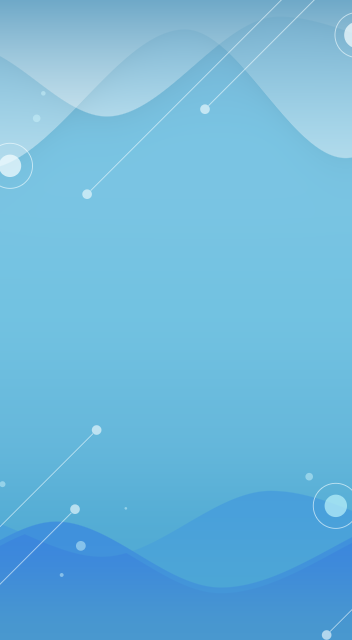
A Shadertoy shader for this background:

```glsl
// Sky-blue backdrop with translucent waves at both ends, thin comet lines and ringed discs.

// Antialiased coverage of a signed distance, in units of canvas height
float fill(float d) {
    return clamp(0.5 - d * iResolution.y, 0.0, 1.0);
}

// Smooth curve whose crests and troughs are the four given points
float wave(float x, vec2 a, vec2 b, vec2 c, vec2 d) {
    float y = mix(a.y, b.y, smoothstep(a.x, b.x, x));
    y = mix(y, c.y, smoothstep(b.x, c.x, x));
    return mix(y, d.y, smoothstep(c.x, d.x, x));
}

// White veil above a curve, brightest at its lower edge, with a faint shadow below
vec3 veil(vec3 color, float y, float edge, float depth) {
    float above = y - edge;
    color *= 1.0 - 0.035 * exp(-max(-above, 0.0) * 35.0);
    float glow = 0.46 * clamp((1.0 - y) / depth, 0.0, 1.0);
    return mix(color, vec3(0.97, 0.99, 1.0), glow * fill(-above * 0.8));
}

void mainImage(out vec4 fragColor, in vec2 fragCoord) {
    vec2 p = fragCoord / iResolution.y;
    const vec3 white = vec3(0.95, 0.99, 1.0);

    // Vertical sky gradient
    vec3 color = mix(vec3(0.32, 0.67, 0.83), vec3(0.405, 0.725, 0.862), smoothstep(0.13, 0.36, p.y));
    color = mix(color, vec3(0.445, 0.76, 0.882), smoothstep(0.32, 0.52, p.y));
    color = mix(color, vec3(0.478, 0.77, 0.89), smoothstep(0.48, 0.72, p.y));
    color = mix(color, vec3(0.465, 0.71, 0.84), smoothstep(0.76, 1.0, p.y));

    // Upper veils
    float upperLeft = wave(p.x, vec2(-0.052, 0.928), vec2(0.167, 0.818), vec2(0.436, 0.974), vec2(0.70, 0.91));
    float upperRight = wave(p.x, vec2(-0.026, 0.736), vec2(0.289, 0.954), vec2(0.540, 0.753), vec2(0.80, 0.95));
    color = veil(color, p.y, upperLeft, 0.182);
    color = veil(color, p.y, upperRight, 0.25);

    // Lower waves: pale swell, deep swell and its darker core
    float pale = wave(p.x, vec2(-0.08, 0.20), vec2(0.159, 0.130), vec2(0.423, 0.233), vec2(0.75, 0.14));
    float deep = wave(p.x, vec2(-0.12, 0.11), vec2(0.088, 0.185), vec2(0.345, 0.082), vec2(0.70, 0.21));
    vec3 paleBlue = mix(vec3(0.30, 0.65, 0.84), vec3(0.285, 0.625, 0.86), smoothstep(0.08, 0.23, p.y));
    vec3 deepBlue = mix(vec3(0.285, 0.595, 0.81), vec3(0.235, 0.53, 0.865), smoothstep(0.0, 0.16, p.y));
    color = mix(color, paleBlue, fill((p.y - pale) * 0.8));
    color = mix(color, mix(deepBlue, vec3(0.27, 0.61, 0.86), 0.5), fill((p.y - deep) * 0.8));
    float core = min(deep - 0.009, pale);
    color = mix(color, deepBlue, fill((p.y - core) * 0.8));

    // Comets: x, y and the side (+1 or -1) on which the diagonal tail leaves
    vec3 comets[5] = vec3[](
        vec3(0.1361, 0.6966, 1.0), vec3(0.3203, 0.8294, 1.0), vec3(0.1510, 0.3281, -1.0),
        vec3(0.1172, 0.2044, -1.0), vec3(0.5104, 0.0078, 1.0));
    for (int i = 0; i < 5; i++) {
        vec2 q = (p - comets[i].xy) * comets[i].z;
        float along = max(dot(q, vec2(0.7071)), 0.0);
        float tail = fill(length(q - along * 0.7071) - 0.0007);
        float head = fill(length(q) - 0.0075);
        color = mix(color, white, max(0.62 * tail * (1.0 - head), 0.62 * head));
    }

    // Ringed discs: x, y, disc radius
    vec3 discs[3] = vec3[](
        vec3(0.0156, 0.7409, 0.0175), vec3(0.5586, 0.9453, 0.0208), vec3(0.5247, 0.2096, 0.0175));
    for (int i = 0; i < 3; i++) {
        float r = length(p - discs[i].xy);
        vec3 tint = i == 2 ? vec3(0.72, 0.94, 0.98) : white;
        color = mix(color, tint, 0.72 * fill(r - discs[i].z));
        color = mix(color, white, 0.65 * fill(abs(r - 0.0352) - 0.0007));
    }

    // Loose bubbles: x, y, radius
    vec3 bubbles[7] = vec3[](
        vec3(0.0677, 0.8542, 0.0035), vec3(0.0573, 0.8151, 0.0059), vec3(0.0039, 0.2435, 0.0046),
        vec3(0.4831, 0.2552, 0.0059), vec3(0.1263, 0.1471, 0.0076), vec3(0.0964, 0.1016, 0.0030),
        vec3(0.1966, 0.2057, 0.0020));
    for (int i = 0; i < 7; i++) {
        float bubble = fill(length(p - bubbles[i].xy) - bubbles[i].z);
        color = mix(color, vec3(0.80, 0.95, 0.98), 0.5 * bubble);
    }

    fragColor = vec4(color, 1.0);
}
```
